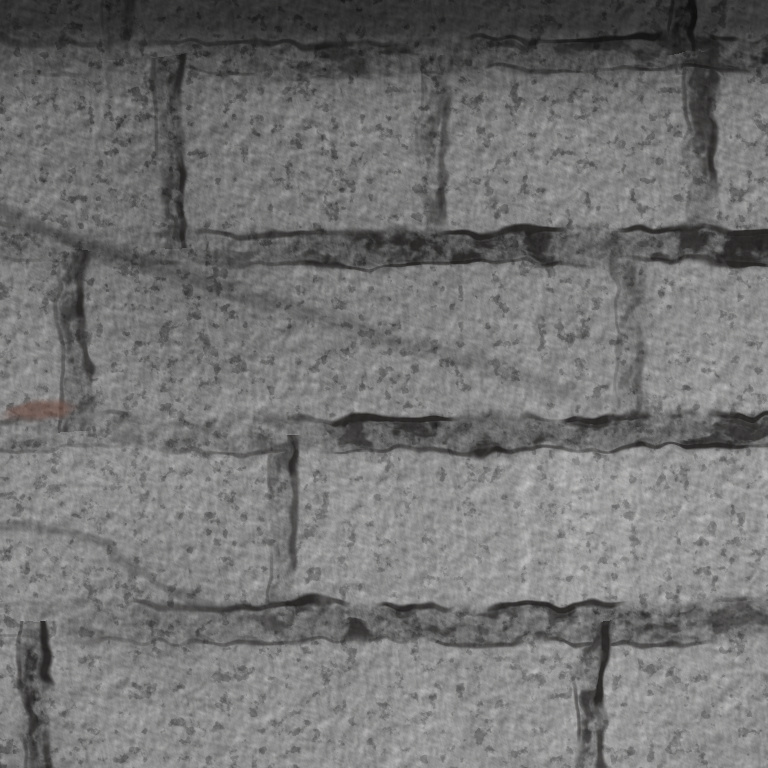
A Shadertoy shader for this texture:

```glsl
// Weathered grey painted brick wall with eroded mortar, cracks, stains and a shaded top course.

const float COURSE_HEIGHT = 0.245;
const float FIRST_BED = 0.19;
const vec3 PAINT = vec3(1.0, 0.995, 0.993);
const vec3 GRIME = vec3(0.115, 0.11, 0.107);
const vec3 RUST = vec3(0.40, 0.27, 0.23);

float hash(vec2 p) {
    vec3 q = fract(vec3(p.xyx) * 0.1031);
    q += dot(q, q.yzx + 33.33);
    return fract((q.x + q.y) * q.z);
}

float noise(vec2 p) {
    vec2 i = floor(p), f = fract(p);
    f = f * f * (3.0 - 2.0 * f);
    return mix(mix(hash(i), hash(i + vec2(1, 0)), f.x),
               mix(hash(i + vec2(0, 1)), hash(i + vec2(1, 1)), f.x), f.y);
}

float fbm(vec2 p) {
    float sum = 0.0, gain = 0.5;
    for (int i = 0; i < 4; i++) {
        sum += gain * noise(p);
        p = mat2(1.6, 1.2, -1.2, 1.6) * p + 17.3;
        gain *= 0.5;
    }
    return sum / 0.9375;
}

// Soft-edged line or band around distance zero.
float band(float d, float halfWidth, float blur) {
    return 1.0 - smoothstep(halfWidth, halfWidth + blur, abs(d));
}

// Thin line whose width and presence vary along its length.
float crack(float d, vec2 p, float width) {
    float presence = smoothstep(0.3, 0.6, fbm(p * 13.0 + 5.0));
    return band(d, width * 0.3, width * (0.6 + noise(p * 35.0))) * presence;
}

// Plaster height, with grain stretched along a diagonal.
float plaster(vec2 p) {
    vec2 q = mat2(0.8, -0.6, 0.6, 0.8) * p;
    return 0.65 * fbm(q * vec2(115.0, 75.0)) + 0.35 * fbm(p * 48.0 + 9.0);
}

// Mortar shade in x, crack amount in y, for the horizontal joints.
vec2 bedJoint(vec2 p, float row) {
    float index = floor(row + 0.5);
    float d = (row - index) * COURSE_HEIGHT;
    float wear = 0.25 + 0.75 * smoothstep(0.22, 0.52, p.x);
    wear *= 0.55 + 0.75 * noise(vec2(p.x * 5.0, index * 7.3));
    float halfWidth = 0.019 + 0.006 * hash(vec2(index, 3.0));
    float lines = crack(d - halfWidth, p, 0.0042) + 0.65 * crack(d + halfWidth, p + 4.0, 0.003);
    float crumbs = smoothstep(0.49, 0.68, fbm(p * vec2(30.0, 48.0)));
    float mortar = band(d, halfWidth * 0.6, 0.018);
    return vec2(mortar * wear, lines * (0.3 + 0.7 * wear) + mortar * crumbs * wear * 0.75);
}

// The same pair for the vertical joints of one course.
vec2 headJoint(vec2 p, float row) {
    float phases[5] = float[5](0.05, 0.37, 0.095, 0.224, 0.16);
    int course = clamp(int(floor(row)) + 1, 0, 4);
    float period = course == 3 ? 0.345 : 0.725;
    float cell = floor((p.x - phases[course]) / period + 0.5);
    float d = p.x - phases[course] - cell * period;
    float wear = 0.4 + 0.6 * hash(vec2(cell + 8.0, float(course) * 3.7));
    wear *= 0.65 + 0.6 * noise(p * vec2(4.0, 14.0));
    float mortar = band(d, 0.006, 0.018);
    float lines = 0.6 * crack(d + 0.019, p + 2.0, 0.003) + crack(d - 0.013, p + 7.0, 0.006);
    float crumbs = smoothstep(0.48, 0.68, fbm(p * vec2(48.0, 30.0) + 3.0));
    return vec2(mortar * wear, (lines + mortar * crumbs * 0.8) * wear);
}

// Damp run-off marks crossing the left courses.
float stains(vec2 p) {
    float upper = p.y - (0.72 - 0.32 * p.x);
    float lower = p.y - mix(0.315, 0.215, smoothstep(0.04, 0.30, p.x));
    float a = band(upper, 0.004, 0.016) * (1.0 - smoothstep(0.70, 0.84, p.x));
    float b = band(lower, 0.002, 0.009) * (1.0 - smoothstep(0.30, 0.44, p.x));
    return a * mix(1.0, 0.6, smoothstep(0.1, 0.5, p.x)) + b * 0.8;
}

void mainImage(out vec4 fragColor, in vec2 fragCoord) {
    vec2 uv = fragCoord / iResolution.xy;

    // Irregular edges from coarse and fine displacement.
    vec2 p = uv + 0.030 * (vec2(fbm(uv * 8.0), fbm(uv * 8.0 + 31.0)) - 0.5)
                + 0.010 * (vec2(noise(uv * 48.0), noise(uv * 48.0 + 19.0)) - 0.5);
    float row = (p.y - FIRST_BED) / COURSE_HEIGHT;
    vec2 bed = bedJoint(p, row);
    vec2 head = headJoint(p, row);
    float mortar = max(bed.x, head.x);
    float cracks = max(bed.y, head.y);

    // Broad light, brighter low and to the right.
    float tone = mix(0.53, 0.45, smoothstep(0.25, 0.92, uv.y));
    tone += 0.045 * smoothstep(0.2, 0.9, uv.x) + 0.13 * (fbm(uv * 5.0) - 0.5);

    // Pale vertical drips on the lower right.
    float drip = smoothstep(0.55, 0.9, noise(vec2(uv.x * 38.0, uv.y * 3.0)));
    tone += 0.045 * drip * smoothstep(0.4, 0.6, uv.x) * (1.0 - smoothstep(0.3, 0.7, uv.y));

    // Embossed plaster grain and small pits.
    float height = plaster(uv);
    float relief = height - plaster(uv + vec2(-0.003, 0.004));
    tone += relief * 0.46 * (1.0 + 0.6 * mortar);
    tone -= 0.13 * smoothstep(0.60, 0.76, fbm(uv * 85.0 + 40.0));

    // Mortar shade, stains and grime.
    tone *= 1.0 - 0.27 * mortar;
    tone *= 1.0 - 0.24 * stains(p);
    vec3 color = mix(PAINT * tone, GRIME, clamp(cracks, 0.0, 1.0) * 0.85);

    // Rust patch, then the shadow along the top.
    float rust = 1.0 - smoothstep(0.4, 1.0, length((p - vec2(0.05, 0.465)) / vec2(0.055, 0.016)));
    color = mix(color, RUST * (0.7 + height * 0.6), rust * 0.6);
    color *= 1.0 - 0.22 * smoothstep(0.84, 0.94, uv.y) - 0.33 * smoothstep(0.925, 0.97, uv.y);
    fragColor = vec4(clamp(color, 0.0, 1.0), 1.0);
}
```
